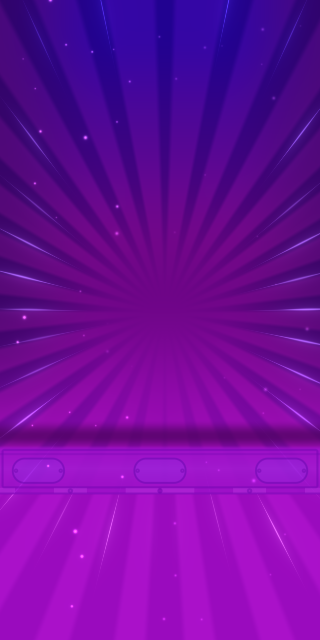
Give the GLSL for this background, as a Shadertoy shader.

```glsl
const vec2  CENTER = vec2(0.515, 1.023);   // burst origin, in canvas widths
const float RAYS = 28.0;
const float STREAK_PHASE = -0.10;
const float PANEL_TOP = 0.594;
const float PANEL_BOTTOM = 0.477;
const float FLOOR_TOP = 0.458;
const vec3 BLUE    = vec3(0.17, 0.01, 0.63);
const vec3 INDIGO  = vec3(0.28, 0.015, 0.57);
const vec3 PLUM    = vec3(0.43, 0.02, 0.53);
const vec3 ORCHID  = vec3(0.59, 0.04, 0.70);
const vec3 DUSK    = vec3(0.27, 0.02, 0.43);
const vec3 MAGENTA = vec3(0.63, 0.055, 0.775);
const vec3 LINE    = vec3(0.44, 0.02, 0.69);
const vec3 SHADOW  = vec3(0.29, 0.01, 0.36);
const vec3 SPARK   = vec3(1.00, 0.55, 0.95);

vec2 hash2(vec2 p) {
    vec3 q = fract(vec3(p.xyx) * vec3(0.1031, 0.1030, 0.0973));
    q += dot(q, q.yzx + 33.33);
    return fract((q.xx + q.yz) * q.zy);
}

float roundBox(vec2 p, vec2 halfSize, float radius) {
    vec2 q = abs(p) - halfSize + radius;
    return length(max(q, 0.0)) + min(max(q.x, q.y), 0.0) - radius;
}

float outline(float d, float width, float aa) {
    return 1.0 - smoothstep(width, width + aa, abs(d));
}

vec3 backdrop(vec2 p) {
    vec3 col = mix(ORCHID, PLUM, smoothstep(0.62, 1.10, p.y));
    col = mix(col, INDIGO, smoothstep(1.20, 1.65, p.y));
    col = mix(col, BLUE, smoothstep(1.55, 1.92, p.y));
    float side = smoothstep(0.16, 0.54, abs(p.x - CENTER.x));
    return mix(col, DUSK, side * smoothstep(0.55, 1.1, p.y) * 0.8);
}

// Alternating wedges, mirrored about the vertical axis
vec3 addRays(vec3 col, vec2 p, float aa) {
    vec2 d = p - CENTER;
    float r = length(d) + 1e-4;
    float turn = atan(abs(d.x), d.y) * RAYS / 6.28318;
    float toArc = 6.28318 * r / RAYS;
    float onFloor = 1.0 - step(FLOOR_TOP, p.y);
    float sideways = abs(d.x) / r;

    float shift = mix(0.03, -0.28, sideways * sideways * (1.0 - onFloor));
    float wedge = abs(fract(turn - shift + 0.5) - 0.5);
    float halfWidth = mix(mix(0.11, 0.22, smoothstep(0.02, 0.3, sideways)), 0.29, onFloor);
    float soft = aa / toArc + 0.03;
    float gap = 1.0 - smoothstep(halfWidth - soft, halfWidth + soft, wedge);
    float lower = smoothstep(0.1, -0.25, d.y) * (1.0 - sideways) * (1.0 - onFloor);
    float strength = smoothstep(0.02, 0.45, r) * (1.0 - 0.75 * lower);
    vec3 dark = col * mix(vec3(0.77, 0.7, 0.90), vec3(0.96, 0.75, 0.96), onFloor);
    vec3 light = col + vec3(0.035, 0.012, 0.015) * strength;
    col = mix(light, mix(col, dark, strength), gap);

    // Soft glints along one edge of each wedge
    float seed = hash2(vec2(floor(turn - STREAK_PHASE + 0.5), step(0.0, d.x))).x;
    float across = abs(fract(turn - STREAK_PHASE + 0.5) - 0.5) * toArc;
    float reach = min(0.42 / max(sideways, 0.01), d.y < 0.0 ? 0.66 * r / -d.y : 0.97);
    float along = (r - reach - 0.06 * (seed - 0.5)) / 0.10;
    float fade = exp(-along * along) * (0.4 + 0.6 * seed);
    fade *= smoothstep(0.02, 0.08, sideways);
    float width = 0.0012 + 0.0022 * exp(-along * along * 3.0) * sideways;
    float core = exp(-across * across / (width * width));
    float halo = exp(-across / 0.016);
    vec3 tint = mix(vec3(0.46, 0.40, 0.62), vec3(0.34, 0.36, 0.28), onFloor);
    tint = mix(tint, vec3(0.25, 0.22, 0.5), smoothstep(1.5, 1.8, p.y));
    return col + fade * (core * 0.75 + halo * 0.24) * tint;
}

vec3 addPanel(vec3 col, vec2 p, float aa) {
    // Shadow above the ledge
    float band = (1.0 - smoothstep(0.640, 0.69, p.y)) * smoothstep(0.590, 0.635, p.y);
    col = mix(col, SHADOW, band * 0.72);

    float mid = 0.5 * (PANEL_TOP + PANEL_BOTTOM);
    float box = roundBox(p - vec2(0.5, mid), vec2(0.492, 0.5 * (PANEL_TOP - PANEL_BOTTOM)), 0.006);
    float glow = exp(-abs(p.y - mid) * 20.0);
    float slab = smoothstep(FLOOR_TOP - aa, FLOOR_TOP, p.y)
               * (1.0 - smoothstep(PANEL_TOP, PANEL_TOP + 0.015, p.y));
    col = mix(col, vec3(0.61, 0.055, 0.78) + vec3(0.03, 0.05, 0.04) * glow, slab * 0.88);
    col = mix(col, LINE, outline(box, 0.001, aa) * 0.5);
    col = mix(col, LINE, outline(p.y - PANEL_TOP + 0.013, 0.001, aa) * 0.3);

    // Three capsules with end studs
    vec2 q = vec2(p.x - 0.5 - 0.38 * clamp(round((p.x - 0.5) / 0.38), -1.0, 1.0), p.y - 0.529);
    float capsule = roundBox(q, vec2(0.080, 0.038), 0.037);
    col += vec3(-0.02, 0.03, 0.03) * (1.0 - smoothstep(0.0, aa, capsule));
    col = mix(col, LINE, outline(capsule, 0.0006, aa) * 0.6);
    float stud = length(vec2(abs(q.x) - 0.070, q.y)) - 0.004;
    col = mix(col, LINE, outline(stud, 0.0005, aa) * 0.5);

    // Segmented lip and bolts
    float lip = outline(p.y - 0.467, 0.006, aa);
    float segment = smoothstep(0.1, 0.16, sin(abs(p.x - 0.5) * 28.0));
    col += vec3(0.05, 0.06, 0.04) * lip * segment;
    col = mix(col, LINE, outline(p.y - FLOOR_TOP, 0.001, aa) * 0.4);
    float bolt = length(vec2(p.x - 0.5 - 0.28 * clamp(round((p.x - 0.5) / 0.28), -1.0, 1.0), p.y - 0.466));
    return mix(col, LINE, outline(bolt - 0.005, 0.001, aa) * 0.5);
}

vec3 sparks(vec2 p) {
    vec3 light = vec3(0.0);
    for (int i = 0; i < 2; i++) {
        float cell = 0.15 + 0.09 * float(i);
        vec2 id = floor(p / cell) + 37.0 * float(i);
        vec2 place = 0.2 + 0.6 * hash2(id);
        vec2 trait = hash2(id + 71.3);
        float size = mix(0.0025, 0.0055, trait.y * trait.y);
        float dist = length(fract(p / cell) - place) * cell / size;
        float power = step(0.58, trait.x) * (0.2 + 0.55 * trait.y);
        light += SPARK * power * (exp(-dist * dist) + 0.15 * exp(-dist * 0.8));
    }
    return light;
}

void mainImage(out vec4 fragColor, in vec2 fragCoord) {
    vec2 p = fragCoord / iResolution.xy * vec2(1.0, 2.0);
    float aa = 1.5 / iResolution.x;
    vec3 col = mix(MAGENTA, backdrop(p), step(FLOOR_TOP, p.y));
    col = addRays(col, p, aa);
    col = addPanel(col, p, aa);
    float sparkFade = 1.0 - 0.7 * smoothstep(0.25, 0.6, p.x);
    float quietCore = smoothstep(0.15, 0.40, length(p - CENTER));
    col += sparks(p) * sparkFade * quietCore;
    fragColor = vec4(clamp(col, 0.0, 1.0), 1.0);
}
```
